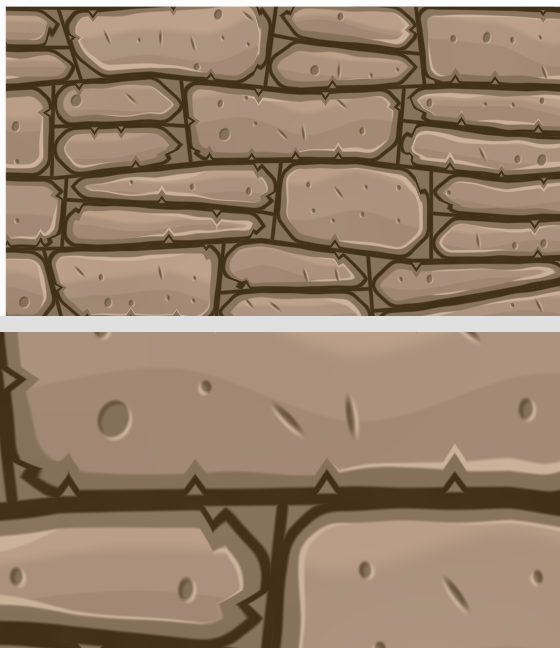
Top, the full canvas; bottom, a detail of the centre.
Reproduce this texture procedurally as a WebGL 2 fragment shader.

```glsl
#version 300 es
precision highp float;
// Cartoon wall of tan field stones in dark mortar, with a pale margin at left and top.
// Jittered rows and columns give cells; clipped, notched edge distances shape each stone,
// then rims, lit bands, edge glints and pits are layered on its face.
uniform vec2 u_resolution;
out vec4 fragColor;

#define ROW_H 0.25
#define COL_W 0.56
#define GAP 0.010
#define RIM 0.017
#define SPLIT_SHARE 0.24
#define PIT_CELL 0.092
#define PIT_SHARE 0.85
#define MARGIN vec2(0.0185, 0.021)
#define MORTAR vec3(0.26, 0.19, 0.10)
#define RIM_TONE vec3(0.53, 0.45, 0.36)
#define FACE vec3(0.66, 0.56, 0.48)
#define LIT vec3(0.75, 0.65, 0.56)

float hash(vec2 p) {
    vec3 q = fract(vec3(p.xyx) * 0.1031);
    q += dot(q, q.yzx + 33.33);
    return fract((q.x + q.y) * q.z);
}

float noise(vec2 p) {
    vec2 i = floor(p), f = fract(p);
    f = f * f * (3.0 - 2.0 * f);
    return mix(mix(hash(i), hash(i + vec2(1, 0)), f.x),
               mix(hash(i + vec2(0, 1)), hash(i + vec2(1, 1)), f.x), f.y);
}

float smin(float a, float b, float k) {
    float h = max(k - abs(a - b), 0.0) / k;
    return min(a, b) - h * h * k * 0.25;
}

float fill(float d) {
    float w = max(0.9 / u_resolution.y, 0.0022);
    return smoothstep(-w, w, d);
}

// Slanting joints between rows and between neighbours in a row
float rowY(float i, float x) {
    float u = x * 2.1 + i * 0.37, k = floor(u);
    float n = mix(hash(vec2(k, i + 51.0)), hash(vec2(k + 1.0, i + 51.0)), fract(u));
    return (i + 0.36 * (n - 0.5)) * ROW_H;
}

float colX(float i, float j, float y) {
    float slant = 0.7 * (hash(vec2(j + 19.0, i)) - 0.5);
    float shift = 0.5 * (hash(vec2(j, i + 7.0)) - 0.5) + 0.45 * mod(i, 2.0);
    return (j + shift) * COL_W + slant * (y - (i + 0.5) * ROW_H);
}

// V-shaped nick at a random place along an edge
float notch(float u, float seed) {
    float s = u / 0.13, k = floor(s);
    float h = hash(vec2(k, seed * 91.0));
    float at = 0.3 + 0.4 * hash(vec2(k + 5.0, seed * 73.0));
    return step(0.58, h) * max(0.0, 0.022 * h - abs(fract(s) - at) * 0.13 * 1.4);
}

// Returns depth inside the stone, its seed, height within it, distance to the joint
vec4 stone(vec2 p) {
    float i = floor(p.y / ROW_H);
    i += step(rowY(i + 1.0, p.x), p.y) - step(p.y, rowY(i, p.x));
    float j = floor(p.x / COL_W - 0.45 * mod(i, 2.0));
    j += step(colX(i, j + 1.0, p.y), p.x) - step(p.x, colX(i, j, p.y));
    float b = rowY(i, p.x), t = rowY(i + 1.0, p.x);
    float l = colX(i, j, p.y), r = colX(i, j + 1.0, p.y);
    float id = hash(vec2(i + 3.0, j + 11.0));
    // Some cells hold two flat stones
    if (hash(vec2(j + 31.0, i + 2.0)) < SPLIT_SHARE) {
        float m = 0.5 * (b + t) + 0.4 * (id - 0.5) * (p.x - 0.5 * (l + r));
        if (p.y > m) { b = m; id = fract(id + 0.37); } else t = m;
    }
    float L = p.x - l, R = r - p.x, B = p.y - b, T = t - p.y;
    float joint = min(min(L, R), min(B, T));
    T -= notch(p.x, id);
    B -= notch(p.x, id + 0.3);
    L -= notch(p.y, id + 0.6);
    R -= notch(p.y, id + 0.8);
    float d = smin(smin(L, R, 0.02), smin(T, B, 0.02), 0.03);
    // Clipped corners of differing size
    vec4 cut = 0.025 + 0.055 * fract(id * vec4(13.1, 29.7, 47.3, 71.9));
    vec4 corner = (vec4(L + T, R + T, L + B, R + B) - cut) * 0.707;
    d = smin(d, min(min(corner.x, corner.y), min(corner.z, corner.w)), 0.015);
    d -= GAP + 0.005 * noise(p * 17.0 + id * 40.0);
    return vec4(d, id, (p.y - b) / (t - b), joint);
}

void main() {
    vec2 uv = gl_FragCoord.xy / u_resolution.y;
    vec2 p = uv + vec2(3.3, 2.03);
    vec4 s = stone(p);
    vec2 q = p + s.y * 37.0;
    float face = s.x - RIM * (0.55 + 0.8 * noise(q * 11.0));

    // Face tones: lit top, plain middle, slightly shaded foot
    float wave = 0.4 * (noise(vec2(q.x * 5.0, s.y * 60.0)) - 0.5);
    vec3 tone = mix(FACE - 0.025, FACE + 0.01, fill((s.z - 0.42 + wave) * 0.2));
    float litLine = 0.5 + 0.4 * fract(s.y * 17.0);
    tone = mix(tone, LIT - vec3(0.02, 0.03, 0.03), smoothstep(-0.05, 0.07, s.z - litLine + wave));
    tone += 0.025 * (noise(q * 4.0) - 0.5);

    // Tapering glints along the face edge
    float glint = 0.034 * max(0.0, noise(q * 6.5 + 9.0) - 0.42);
    tone = mix(tone, LIT + 0.045, fill(glint - face) * smoothstep(0.0, 0.003, glint));

    // Pits and slim streaks, kept clear of the rim
    vec2 cell = floor(p / PIT_CELL);
    float h = hash(cell + 4.0), k = hash(cell + 70.0);
    vec2 c = (cell + 0.3 + 0.4 * vec2(hash(cell + 23.0), hash(cell + 41.0))) * PIT_CELL;
    float radius = mix(0.006, 0.020, k * k);
    if (h < PIT_SHARE && stone(c).x > radius + RIM * 1.2) {
        bool streak = h > 0.62;
        vec2 size = streak ? vec2(0.004, 0.018) : radius * vec2(0.65 + 0.35 * h, 1.0);
        float a = streak ? -0.9 + k : 0.7 * (k - 0.5);
        mat2 turn = mat2(cos(a), sin(a), -sin(a), cos(a));
        vec2 e = turn * (p - c), shift = vec2(k > 0.4 ? 0.004 : -0.004, -0.002);
        float pit = (1.0 - length(e / size)) * size.x;
        float lip = (1.0 - length((e - shift) / size)) * size.x;
        tone = mix(tone, LIT + 0.04, fill(lip));
        vec3 hollow = mix(RIM_TONE - 0.11, RIM_TONE - 0.01, fill(lip - 0.001));
        tone = mix(tone, hollow, fill(pit));
    }

    // Mortar, pebbles in wide joints, rim, face
    vec3 col = MORTAR + 0.02 * (noise(p * 30.0) - 0.5);
    col = mix(col, RIM_TONE, fill(min(-s.x - 0.011, s.w - 0.006)));
    col = mix(col, RIM_TONE + 0.02 * (s.z - 0.5), fill(s.x));
    col = mix(col, tone, fill(face));

    // Pale margin
    float inside = min(uv.x - MARGIN.x, 1.0 - MARGIN.y - uv.y);
    fragColor = vec4(mix(vec3(0.99), col, fill(inside)), 1.0);
}
```
